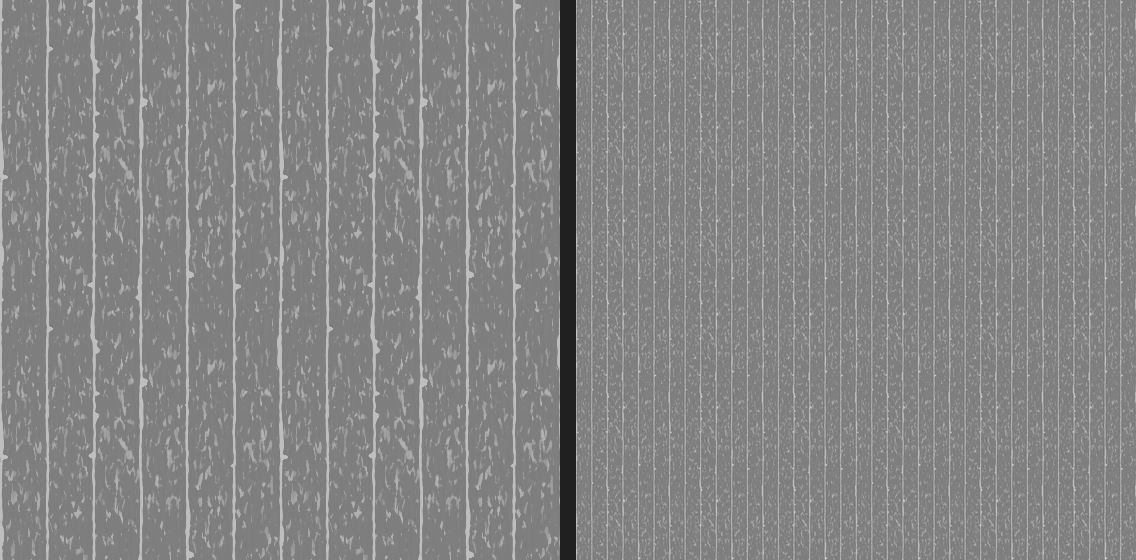
Left: one tile. Right: repeated 3 by 3.
Reproduce this texture procedurally as a Shadertoy shader.

```glsl
// Grey painted planks with pale vertical seams and flaking, streaky wear.
#define TILES 2.0          // repeats across and down
#define PLANKS 6.0         // planks in one repeat
#define SEAM_HALF 0.027    // half seam width, in planks
#define SEAM_WANDER 0.025  // sideways drift of a seam, in planks
#define CHIP_LEVEL 0.17    // higher leaves fewer chips
#define CHIP_SOFT 0.30     // fade from paint to bare chip
#define GRAIN 0.012        // strength of the fine wood grain
#define PAINT vec3(0.495)
#define BARE vec3(0.70)
#define SEAM vec3(0.745)

const float TAU = 6.283185;

// Integer hash of a lattice cell, 0 to 1.
float hash(vec2 cell) {
    uvec2 q = uvec2(ivec2(cell)) * uvec2(1597334673u, 3812015801u);
    uint h = (q.x ^ q.y) * 1597334673u;
    h = (h ^ (h >> 15)) * 2246822519u;
    h ^= h >> 13;
    return float(h >> 8) / 16777216.0;
}

// Dot product of a random unit gradient with the offset from its corner.
float corner(vec2 cell, vec2 offset, vec2 period, float seed) {
    float a = TAU * hash(mod(cell, period) + seed * 307.0);
    return dot(vec2(cos(a), sin(a)), offset);
}

// Gradient noise that wraps: t spans one repeat, freq holds whole cell counts.
float noise(vec2 t, vec2 freq, float seed) {
    vec2 p = t * freq, i = floor(p), f = p - i;
    vec2 u = f * f * f * (f * (f * 6.0 - 15.0) + 10.0);
    vec2 e = vec2(1.0, 0.0);
    float low = mix(corner(i, f, freq, seed), corner(i + e, f - e, freq, seed), u.x);
    float high = mix(corner(i + e.yx, f - e.yx, freq, seed),
                     corner(i + 1.0, f - 1.0, freq, seed), u.x);
    return mix(low, high, u.y);
}

// Flaked paint: ragged vertical chips, gathered in clusters mid-plank.
float chips(vec2 t, float grain) {
    vec2 warp = vec2(noise(t, vec2(36.0, 24.0), 1.0) * 0.008,
                     noise(t, vec2(48.0, 20.0), 2.0) * 0.025);
    vec2 w = t + warp;
    float shape = noise(w, vec2(54.0, 21.0), 3.0)
                + 0.55 * noise(w, vec2(96.0, 46.0), 4.0)
                + 0.30 * noise(w, vec2(130.0, 90.0), 5.0);
    float cluster = 0.30 * noise(t, vec2(15.0, 7.0), 6.0)
                  + 0.06 * cos(TAU * (t.y - 0.38));
    float edge = abs(fract(t.x * PLANKS) - 0.5) * 2.0;
    float margin = 0.35 * smoothstep(0.60, 1.0, edge);
    float level = shape + cluster + 0.28 * grain - margin - CHIP_LEVEL;
    return smoothstep(0.0, CHIP_SOFT, level);
}

// Seam between planks: wavering edges, worn stretches and small knobs.
float seam(vec2 t, float pixel) {
    float x = t.x * PLANKS, id = floor(x + 0.5);
    vec2 along = vec2((id + 0.5) / PLANKS, t.y);
    float d = x - id - 0.016 - SEAM_WANDER * noise(along, vec2(PLANKS, 7.0), 7.0);
    // Each side of a seam takes its own row of noise.
    vec2 side = vec2((id * 2.0 + step(0.0, d) + 0.5) / (2.0 * PLANKS), t.y);
    float sides = 2.0 * PLANKS;
    float halfWidth = SEAM_HALF
        + 0.020 * noise(side, vec2(sides, 40.0), 8.0)
        + 0.035 * smoothstep(0.36, 0.48, noise(side, vec2(sides, 6.0), 9.0))
        + 0.110 * smoothstep(0.42, 0.60, noise(side, vec2(sides, 26.0), 10.0));
    return 1.0 - smoothstep(-0.5 * pixel, 0.5 * pixel, abs(d) - halfWidth);
}

void mainImage(out vec4 fragColor, in vec2 fragCoord) {
    vec2 t = fract(fragCoord / iResolution.xy * TILES);
    float pixel = TILES * PLANKS / iResolution.x;

    // Fine grain runs the length of the planks.
    float grain = noise(t, vec2(112.0, 9.0), 11.0) + 0.6 * noise(t, vec2(128.0, 30.0), 12.0);
    vec3 color = PAINT + GRAIN * grain;

    // Chips vary in how far they are worn through.
    float wear = 0.72 + 0.75 * noise(t, vec2(24.0, 14.0), 13.0) + 0.25 * grain;
    color = mix(color, BARE, chips(t, grain) * clamp(wear, 0.25, 1.0));

    color = mix(color, SEAM, seam(t, pixel));
    fragColor = vec4(color, 1.0);
}
```
